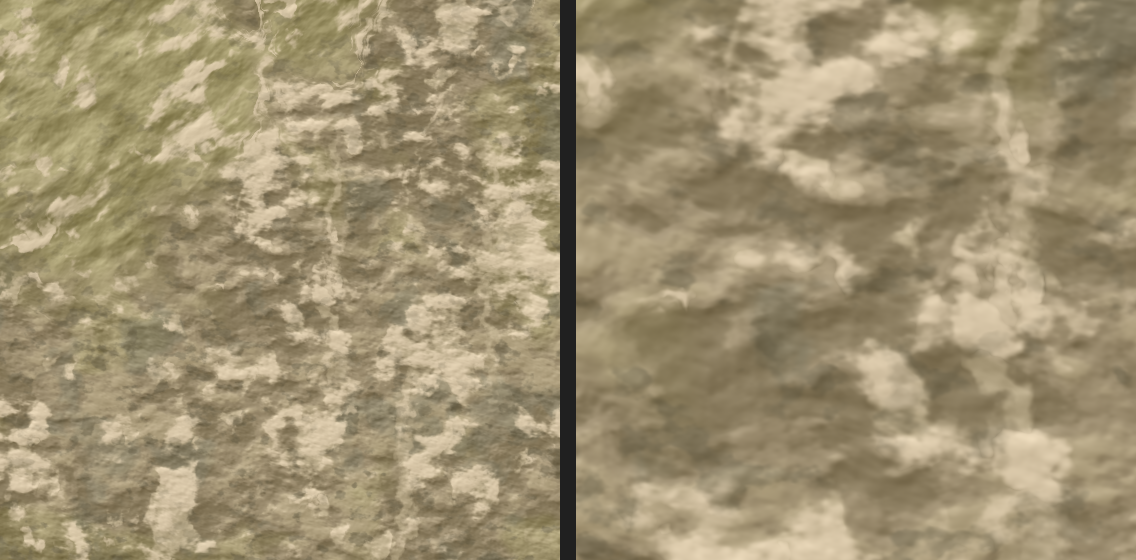
Left: the whole. Right: its middle third, enlarged.
This texture is drawn by a three.js fragment shader. Its source:

```glsl
// Weathered stone wall: brown and tan plaster with a mossy upper left corner,
// a web of cream flaking at upper right, scattered chips and a few drip trails.
// Warped fractal noise makes the patches; directional noise makes the streaks.

varying vec2 vUv;

const vec3 SHADOW = vec3(0.41, 0.38, 0.29);
const vec3 BROWN  = vec3(0.53, 0.475, 0.36);
const vec3 TAN    = vec3(0.605, 0.545, 0.43);
const vec3 SAND   = vec3(0.68, 0.62, 0.49);
const vec3 PALE   = vec3(0.75, 0.69, 0.56);
const vec3 CREAM  = vec3(0.86, 0.79, 0.67);
const vec3 MOSS   = vec3(0.615, 0.58, 0.395);
const vec3 SLATE  = vec3(0.47, 0.46, 0.38);

const float PATCH_SCALE  = 8.0;
const float FLAKE_SCALE  = 13.0;
const float GRAIN_SCALE  = 36.0;
const float CHIP_SCALE   = 16.0;
const float CHIP_SHARE   = 0.30;
const float WARP_AMOUNT  = 0.05;
const float RELIEF_SHIFT = 0.004;
const float RELIEF_DEPTH = 0.40;
const float STREAK_ANGLE = 0.65;

float hash(vec2 p) {
  return fract(sin(dot(p, vec2(127.1, 311.7))) * 43758.5453);
}

float noise(vec2 p) {
  vec2 i = floor(p), f = fract(p);
  f = f * f * (3.0 - 2.0 * f);
  return mix(mix(hash(i), hash(i + vec2(1.0, 0.0)), f.x),
             mix(hash(i + vec2(0.0, 1.0)), hash(i + 1.0), f.x), f.y);
}

float fbm(vec2 p) {
  float sum = 0.0, amp = 0.533;
  for (int i = 0; i < 4; i++) {
    sum += amp * noise(p);
    p = mat2(1.6, 1.2, -1.2, 1.6) * p + 11.3;
    amp *= 0.5;
  }
  return sum;
}

vec2 rotate(vec2 p, float a) {
  return vec2(cos(a) * p.x + sin(a) * p.y, cos(a) * p.y - sin(a) * p.x);
}

// Fine grain, stretched diagonally on the moss and horizontally elsewhere
float grain(vec2 p, float moss) {
  float level = fbm(p * GRAIN_SCALE * vec2(0.75, 1.25));
  float slant = fbm(rotate(p, STREAK_ANGLE) * GRAIN_SCALE * vec2(0.6, 1.25));
  return mix(level, slant, moss);
}

// Small ragged chips, one candidate per jittered cell
float chips(vec2 p, vec2 ragged) {
  vec2 g = p * CHIP_SCALE + ragged;
  vec2 cell = floor(g);
  float cover = 0.0;
  for (int y = -1; y <= 1; y++) {
    for (int x = -1; x <= 1; x++) {
      vec2 id = cell + vec2(float(x), float(y));
      vec2 jitter = vec2(hash(id + 3.1), hash(id + 7.7));
      vec2 d = rotate(g - id - jitter, 1.2 * (hash(id + 5.3) - 0.5));
      float radius = mix(0.14, 0.40, hash(id + 9.2));
      float chip = 1.0 - smoothstep(radius - 0.14, radius + 0.06, length(d * vec2(1.25, 0.85)));
      cover = max(cover, chip * step(hash(id), CHIP_SHARE));
    }
  }
  return cover;
}

// Thin drips that run down the right half
float drips(vec2 p, vec2 warp) {
  float cover = 0.0;
  for (int i = 0; i < 3; i++) {
    float k = float(i);
    float x = 0.6 + 0.13 * k + 0.05 * warp.x + 0.04 * (noise(vec2(p.y * 6.0, k)) - 0.5);
    float top = 0.72 - 0.4 * mod(k, 2.0), foot = top - 0.38;
    float span = smoothstep(foot - 0.06, foot, p.y) * (1.0 - smoothstep(top, top + 0.06, p.y));
    cover = max(cover, span * (1.0 - smoothstep(0.003, 0.015, abs(p.x - x))));
  }
  return cover;
}

void main() {
  vec2 p = vUv;
  vec2 warp = vec2(fbm(p * 13.0), fbm(p * 13.0 + 31.7)) - 0.5;
  vec2 fineWarp = vec2(fbm(p * 42.0), fbm(p * 42.0 + 17.3)) - 0.5;
  vec2 q = p + WARP_AMOUNT * warp + 0.022 * fineWarp;

  // Regions: moss at upper left, flaking at upper right
  float moss = smoothstep(-0.16, 0.18, p.y - 0.9 * p.x - 0.38 + 0.8 * (fbm(q * 5.0) - 0.5));
  float flaking = smoothstep(0.3, 0.75, p.y) * smoothstep(0.3, 0.62, p.x + 0.2 * warp.y);
  vec2 grainPoint = p + 0.012 * warp;
  float g = grain(grainPoint, moss);
  float relief = g - grain(grainPoint + RELIEF_SHIFT * vec2(-0.7, 1.0), moss);

  // Ground tones
  float tone = 0.45 * fbm(q * PATCH_SCALE + 4.2) + 0.55 * g - 0.02;
  vec3 color = mix(BROWN, TAN, smoothstep(0.40, 0.50, tone));
  color = mix(color, SAND, smoothstep(0.50, 0.61, tone));
  vec3 mossColor = MOSS + 0.5 * (tone - 0.48);
  float olive = 0.5 * smoothstep(0.48, 0.62, fbm(q * 5.0 + 21.0));
  color = mix(color, mossColor, max(0.88 * moss, olive));
  float slate = smoothstep(0.60, 0.74, fbm(q * 11.0 + 53.0)) * (1.0 - moss);
  color = mix(color, SLATE, 0.45 * slate);

  // Broken plaster: small patches, a ragged web, chips and drips
  vec2 flakePoint = mix(q * vec2(1.15, 0.9), rotate(q, STREAK_ANGLE) * vec2(0.75, 1.3), moss);
  float body = 0.55 * fbm(flakePoint * FLAKE_SCALE + 8.0) + 0.25 * g
             + 0.20 * fbm(q * 5.0 + 63.0) + 0.065 * flaking;
  float plaster = smoothstep(0.555, 0.63, body);
  float ridge = abs(fbm(rotate(q, STREAK_ANGLE) * vec2(6.0, 9.0) + 2.6) - 0.5);
  float web = (1.0 - smoothstep(0.006, 0.045, ridge)) * smoothstep(0.42, 0.58, g + 0.06 * flaking);
  plaster = max(plaster, web * mix(0.25, 0.65, flaking));
  plaster = max(plaster, chips(p, 0.9 * fineWarp + 0.6 * warp) * smoothstep(0.30, 0.48, g));
  plaster = max(plaster, 0.8 * drips(p, warp + fineWarp));
  vec3 plasterColor = mix(PALE, CREAM, smoothstep(0.46, 0.62, 0.6 * g + 0.4 * body));
  color = mix(color, plasterColor, 0.9 * plaster);

  // Pits and raking light
  float pits = smoothstep(0.57, 0.74, fbm(p * vec2(38.0, 52.0) + 71.0));
  color = mix(color, SHADOW, 0.5 * pits * (1.0 - 0.6 * plaster) * (1.0 - 0.5 * moss));
  color += RELIEF_DEPTH * relief * mix(1.0, 0.7, moss);
  gl_FragColor = vec4(clamp(color, 0.0, 1.0), 1.0);
}
```
